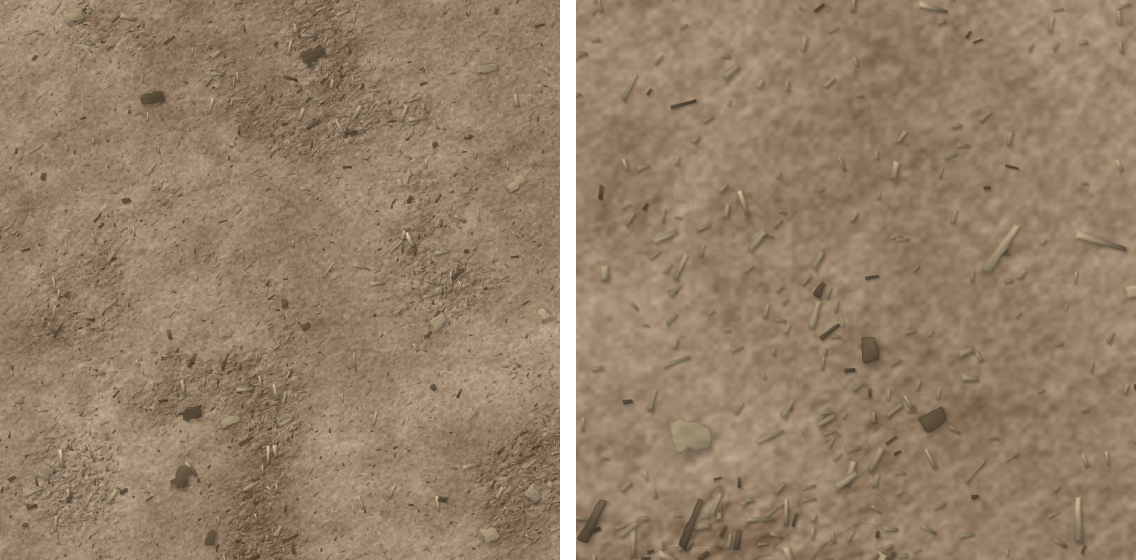
Left: the whole. Right: its middle third, enlarged.
Reproduce this texture procedurally as a WebGL 2 fragment shader.

```glsl
#version 300 es
precision highp float;
precision highp int;
// Dry trodden earth strewn with wood chips, splinters and small stones.
// Layered noise gives blotches, relief and grain; jittered grids scatter
// irregular bevelled chips that gather where a debris mask is high.

uniform vec2 u_resolution;
out vec4 fragColor;

const vec3 EARTH = vec3(0.605, 0.517, 0.424);
const vec3 TONE_TINT = vec3(1.0, 1.0, 0.97);
const vec3 CHIP_LIGHT = vec3(0.685, 0.612, 0.490);
const vec3 CHIP_DARK = vec3(0.375, 0.315, 0.235);
const vec2 LIGHT = vec2(-0.6, 0.8);
const float BLOTCH = 0.23;       // contrast of broad patches
const float MOTTLE = 0.15;       // contrast of small patches
const float RELIEF = 0.26;       // strength of the embossed crust
const float GRAIN = 0.075;       // strength of the sandy grain
const float SHADOW = 0.30;       // darkness around chips
const float LEAN = 0.8;          // favoured chip direction, radians
const float PI = 3.14159;

vec3 hash3(vec2 cell, int seed) {
    uvec3 v = uvec3(ivec3(ivec2(cell), seed)) * 1664525u + 1013904223u;
    v.x += v.y * v.z; v.y += v.z * v.x; v.z += v.x * v.y;
    v ^= v >> 16u;
    v.x += v.y * v.z; v.y += v.z * v.x; v.z += v.x * v.y;
    return vec3(v >> 8u) / 16777216.0;
}

mat2 rotation(float a) {
    return mat2(cos(a), -sin(a), sin(a), cos(a));
}

float noise(vec2 p) {
    vec2 i = floor(p), f = fract(p);
    f = f * f * (3.0 - 2.0 * f);
    float low = mix(hash3(i, 1).x, hash3(i + vec2(1, 0), 1).x, f.x);
    float high = mix(hash3(i + vec2(0, 1), 1).x, hash3(i + vec2(1, 1), 1).x, f.x);
    return mix(low, high, f.y);
}

float fbm(vec2 p, int octaves) {
    float sum = 0.0, weight = 0.5, total = 0.0;
    for (int i = 0; i < octaves; i++) {
        sum += weight * noise(p);
        total += weight;
        weight *= 0.55;
        p = rotation(0.6) * p * 2.03 + 17.3;
    }
    return sum / total;
}

// Where loose litter collects, 0 to 1
float debris(vec2 p) {
    return smoothstep(0.47, 0.74, fbm(p * 6.5 + 41.0, 3));
}

float crust(vec2 p) {
    vec2 q = rotation(0.5) * p;
    return fbm(q * vec2(62.0, 95.0), 3);
}

float boxDistance(vec2 q, vec2 size, float corner) {
    vec2 d = abs(q) - size + corner;
    return length(max(d, 0.0)) + min(max(d.x, d.y), 0.0) - corner;
}

// Lays one grid of chips with their shadows over the ground colour
vec3 scatter(vec3 ground, vec2 p, float cells, vec2 halfSize, float density,
             float clumping, float darkShare, int seed) {
    vec2 home = floor(p * cells);
    float blur = 0.9 / u_resolution.y;
    for (int k = 0; k < 9; k++) {
        vec2 cell = home + vec2(k % 3 - 1, k / 3 - 1);
        vec3 a = hash3(cell, seed);
        vec2 centre = (cell + a.xy) / cells;
        if (a.z > density || distance(p, centre) > 2.0 * halfSize.x) continue;
        if (a.z > density * mix(1.0, debris(centre), clumping)) continue;

        // Sheared, tapered and chipped outline
        vec3 b = hash3(cell, seed + 50), c = hash3(cell, seed + 90);
        mat2 turn = rotation(LEAN + PI * (b.x - 0.5) * (0.5 + 0.5 * c.x));
        vec2 q = turn * (p - centre);
        vec2 size = halfSize * mix(vec2(0.5), vec2(1.15), b.yz);
        q.y += q.x * (c.y - 0.5) * 0.5;
        size.y *= 1.0 - 0.35 * clamp(q.x / size.x, -1.0, 1.0) * c.z;
        float ragged = (noise(p * 170.0) - 0.5) * size.y * 0.55;
        float corner = size.y * 0.35;
        float d = boxDistance(q, size, corner) + ragged;

        // Soft contact shadow, then the face with a dark rim and lit edge
        float spread = size.y * 0.6 + 0.001;
        vec2 shadowShift = turn * LIGHT * spread * 0.7;
        float shadowDistance = boxDistance(q + shadowShift, size, corner) + ragged;
        ground *= 1.0 - SHADOW * (1.0 - smoothstep(-spread, spread, shadowDistance));
        vec3 face = c.x < darkShare ? CHIP_DARK : CHIP_LIGHT;
        face *= 0.88 + 0.18 * b.x + 0.16 * (noise(q * vec2(90.0, 420.0) + a.xy * 60.0) - 0.5);
        face *= 1.0 + 0.10 * dot(p - centre, LIGHT) / halfSize.y;
        face *= 1.0 - 0.20 * smoothstep(-0.0022, 0.0, d);
        ground = mix(ground, face, 0.88 * (1.0 - smoothstep(-blur, blur, d)));
    }
    return ground;
}

void main() {
    vec2 p = gl_FragCoord.xy / u_resolution.y;

    // Bare earth: patches, embossed crust, grain and fine dark creases
    vec2 warped = rotation(0.35) * p * vec2(0.85, 1.2);
    warped += 0.05 * vec2(noise(p * 9.0), noise(p * 9.0 + 30.0));
    float litter = debris(p);
    float tone = BLOTCH * (fbm(warped * 5.0 + 7.0, 4) - 0.5);
    tone += MOTTLE * (fbm(warped * 24.0, 4) - 0.5);
    tone += RELIEF * (0.6 + litter) * (crust(p) - crust(p + LIGHT * 0.003));
    tone += GRAIN * (noise(p * 300.0) + noise(p * 170.0 + 9.0) - 1.0);
    float crease = abs(fbm(warped * 33.0 + 60.0, 3) - 0.5);
    tone -= 0.06 * (1.0 - smoothstep(0.0, 0.02, crease)) * (0.3 + litter);
    tone -= 0.055 * litter * (0.4 + noise(p * 38.0));
    vec3 colour = EARTH + tone * TONE_TINT;

    // Litter from crumbs up to stones
    colour = scatter(colour, p, 110.0, vec2(0.0036, 0.0012), 0.65, 0.85, 0.15, 11);
    colour = scatter(colour, p, 58.0, vec2(0.0075, 0.0018), 0.60, 0.88, 0.12, 12);
    colour = scatter(colour, p, 26.0, vec2(0.0145, 0.0034), 0.55, 0.90, 0.10, 13);
    colour = scatter(colour, p, 11.0, vec2(0.0070, 0.0048), 0.28, 0.50, 0.75, 14);
    colour = scatter(colour, p, 8.0, vec2(0.0185, 0.0115), 0.34, 0.55, 0.22, 15);
    fragColor = vec4(clamp(colour, 0.0, 1.0), 1.0);
}
```
